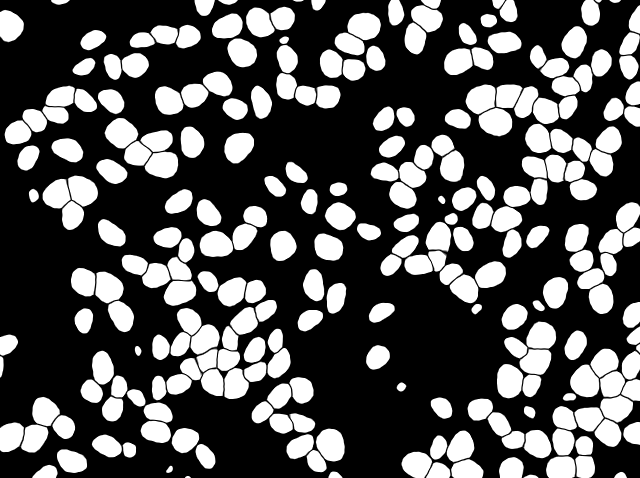
A Shadertoy shader for this pattern:

```glsl
#define CELL 0.052         // grid pitch, in canvas heights
#define JITTER 0.42        // random offset inside a grid cell
#define SPACING 0.90       // preferred distance of neighbours, in cells
#define DENSITY 0.46       // mean share of occupied cells
#define CLUMPING 0.42      // contrast between crowds and voids
#define LENGTH_MIN 0.0250  // half length of a grain
#define LENGTH_MAX 0.0355
#define ASPECT_MIN 0.57    // half width over half length
#define ASPECT_MAX 0.90
#define WOBBLE 0.0022      // outline irregularity
#define GAP 0.0013         // half width of the seam between touching grains
#define SMALL_SHARE 0.07   // share of small fragments

const float PI = 3.14159265;
const vec3 BACKGROUND = vec3(0.0);
const vec3 GRAIN = vec3(1.0);

vec3 hash3(vec2 cell, float seed) {
    vec3 q = fract(vec3(cell.xyx + 71.0 + seed * 17.3) * vec3(0.1031, 0.1030, 0.0973));
    q += dot(q, q.yxz + 33.33);
    return fract((q.xxy + q.yzz) * q.zyx);
}

// Layered sines that gather the grains into crowds
float crowding(vec2 p) {
    float broad = sin(8.3 * p.x + 3.1 * p.y + 4.0) + sin(-5.7 * p.x + 10.1 * p.y + 1.3);
    float fine = sin(23.0 * p.x + 11.0 * p.y) + sin(14.0 * p.x - 27.0 * p.y + 2.0);
    return 0.32 * broad + 0.4 * fine + 0.3 * (p.x - 0.67);
}

bool occupied(vec2 cell) {
    return hash3(cell, 1.0).x < DENSITY + CLUMPING * crowding(cell * CELL);
}

vec2 looseCenter(vec2 cell) {
    return cell + 0.5 + JITTER * (2.0 * hash3(cell, 2.0).xy - 1.0);
}

// Center in cell units, pushed away from crowding neighbours
vec2 grainCenter(vec2 cell) {
    vec2 center = looseCenter(cell);
    vec2 push = vec2(0.0);
    for (int j = -1; j <= 1; j++) {
        for (int i = -1; i <= 1; i++) {
            vec2 other = cell + vec2(i, j);
            if ((i == 0 && j == 0) || !occupied(other)) continue;
            vec2 away = center - looseCenter(other);
            float dist = max(length(away), 1e-4);
            push += away / dist * max(SPACING - dist, 0.0) * 0.5;
        }
    }
    return center + push * min(1.0, 0.32 / max(length(push), 1e-4));
}

float ellipseDistance(vec2 p, vec2 radii) {
    float k = length(p / radii);
    return k * (k - 1.0) / max(length(p / (radii * radii)), 1e-3);
}

// Signed distance to the wobbly ellipse of one cell
float grainDistance(vec2 p, vec2 cell) {
    vec3 shape = hash3(cell, 3.0);
    vec3 phase = 2.0 * PI * hash3(cell, 4.0);
    vec2 kind = hash3(cell, 5.0).xy;

    float scale = kind.x < SMALL_SHARE ? mix(0.25, 0.7, kind.y) : 1.0;
    float halfLength = scale * mix(LENGTH_MIN, LENGTH_MAX, shape.x);
    vec2 radii = halfLength * vec2(1.0, mix(ASPECT_MIN, ASPECT_MAX, shape.y));

    vec2 q = p - grainCenter(cell) * CELL;
    float angle = PI * shape.z;
    float c = cos(angle), s = sin(angle);
    q = vec2(c * q.x + s * q.y, c * q.y - s * q.x);
    q += scale * WOBBLE * sin(q.yx * 95.0 / scale + phase.xy);
    float ripple = 0.0005 * sin(q.x * 330.0 + phase.z) * sin(q.y * 370.0 + phase.x);
    return ellipseDistance(q, radii) + ripple;
}

void mainImage(out vec4 fragColor, in vec2 fragCoord) {
    vec2 p = fragCoord / iResolution.y;
    vec2 home = floor(p / CELL);

    // Nearest and second nearest grain
    float nearest = 1.0, second = 1.0;
    for (int j = -1; j <= 1; j++) {
        for (int i = -1; i <= 1; i++) {
            vec2 cell = home + vec2(i, j);
            if (!occupied(cell)) continue;
            float d = grainDistance(p, cell);
            second = min(second, max(nearest, d));
            nearest = min(nearest, d);
        }
    }

    // Cut touching grains apart along a thin seam
    float d = max(nearest, GAP - 0.5 * (second - nearest));
    float coverage = clamp(0.5 - d * iResolution.y, 0.0, 1.0);
    fragColor = vec4(mix(BACKGROUND, GRAIN, coverage), 1.0);
}
```
